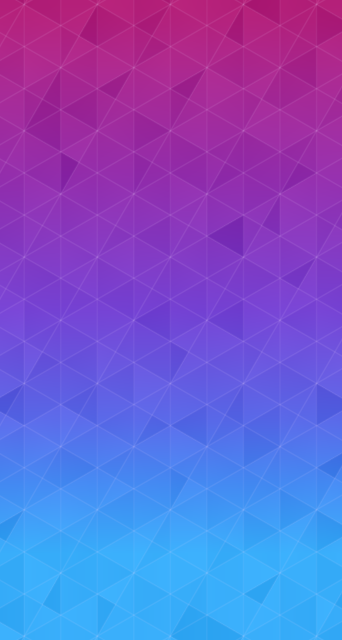
This background is drawn by a Shadertoy shader. Its source:

```glsl
// A vertical magenta-violet-blue gradient under a lattice of equilateral triangles.
// Three line families bound the facets, and a sparser steep family splits some of them;
// each facet gets a hashed tint, and fine pale lines trace the lattice.

const float COLUMN = 0.0571;                  // gap between vertical lines
const float ROW = 0.0658;                     // triangle side length
const vec2 LATTICE_ORIGIN = vec2(0.0378, 0.7956);
const float STEEP_GAP = 1.5 * ROW;            // distance between steep lines

float hash(vec2 p) {
    return fract(sin(dot(p, vec2(127.1, 311.7))) * 43758.5453);
}

// Background colour, with depth running from 0 at the top to 1 at the bottom
vec3 gradient(float depth) {
    vec3 c = mix(vec3(0.70, 0.12, 0.47), vec3(0.67, 0.15, 0.55), smoothstep(0.0, 0.12, depth));
    c = mix(c, vec3(0.57, 0.18, 0.68), clamp((depth - 0.10) / 0.185, 0.0, 1.0));
    c = mix(c, vec3(0.46, 0.26, 0.83), clamp((depth - 0.285) / 0.20, 0.0, 1.0));
    c = mix(c, vec3(0.35, 0.41, 0.91), clamp((depth - 0.485) / 0.17, 0.0, 1.0));
    c = mix(c, vec3(0.27, 0.54, 0.95), clamp((depth - 0.655) / 0.10, 0.0, 1.0));
    return mix(c, vec3(0.22, 0.68, 0.98), clamp((depth - 0.755) / 0.11, 0.0, 1.0));
}

// Line coordinates: vertical, falling, rising and steep; lines lie at integers
vec4 latticeCoords(vec2 p) {
    vec2 q = (p - LATTICE_ORIGIN) / vec2(COLUMN, ROW);
    return vec4(q.x, q.y + 0.5 * q.x, q.y - 0.5 * q.x, (q.y - 1.5 * q.x) / 3.0);
}

// Signed brightness of the facet: mild for most, clearly dark for a few
float facetShade(vec4 coords) {
    vec4 id = floor(coords);
    vec2 key = id.xy + vec2(17.0, 5.0) * id.zw;
    float tone = hash(key);
    float slope = hash(key + 31.7) - 0.5;
    float dark = smoothstep(0.74, 0.98, hash(key + 73.3));
    return 0.5 * (tone - 0.5) + 0.5 * slope * (fract(coords.x) - 0.5) - 0.85 * dark + 0.1;
}

// Coverage of the nearest line in a repeating family
float lineMask(float coord, float gap, float pixel) {
    float dist = abs(fract(coord + 0.5) - 0.5) * gap;
    return 1.0 - smoothstep(0.0, 0.0006 + pixel, dist);
}

void mainImage(out vec4 fragColor, in vec2 fragCoord) {
    float pixel = 1.0 / iResolution.y;
    vec2 p = fragCoord * pixel;

    // Average four samples so facet edges stay smooth
    float shade = 0.0;
    for (int i = 0; i < 4; i++) {
        vec2 offset = vec2(float(i % 2), float(i / 2)) * 0.5 - 0.25;
        shade += 0.25 * facetShade(latticeCoords(p + offset * pixel));
    }
    vec3 color = gradient(1.0 - p.y) + shade * vec3(0.065, 0.055, 0.045);

    // Pale lattice lines
    vec4 coords = latticeCoords(p);
    float glow = 0.06 * lineMask(coords.x, COLUMN, pixel)
               + 0.09 * lineMask(coords.y, COLUMN, pixel)
               + 0.09 * lineMask(coords.z, COLUMN, pixel)
               + 0.09 * lineMask(coords.w, STEEP_GAP, pixel);
    color = mix(color, vec3(0.95, 0.85, 1.0), glow);

    fragColor = vec4(clamp(color, 0.0, 1.0), 1.0);
}
```
